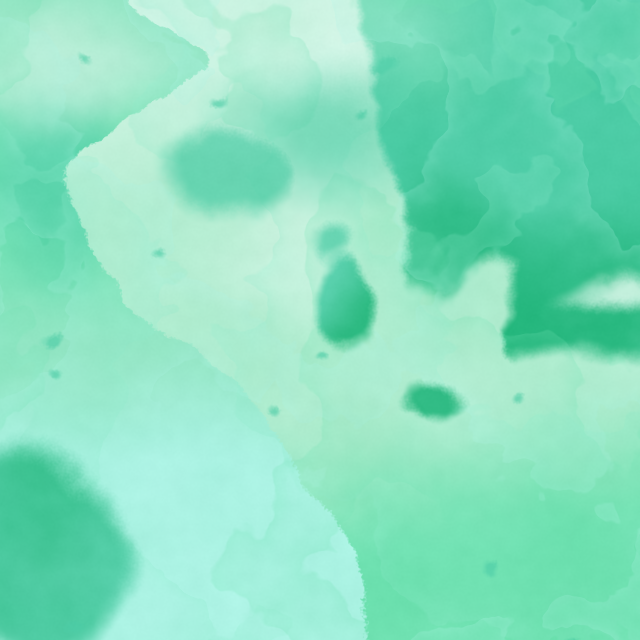
Write a WebGL 1 fragment shader that draws this background.

```glsl
precision highp float;
uniform vec2 u_resolution;

const vec3 MIST = vec3(0.83, 0.96, 0.90);
const vec3 AQUA = vec3(0.67, 0.95, 0.89);
const vec3 PALE = vec3(0.69, 0.925, 0.81);
const vec3 MINT = vec3(0.58, 0.90, 0.77);
const vec3 SPRING = vec3(0.43, 0.88, 0.69);
const vec3 TEAL = vec3(0.30, 0.80, 0.65);
const vec3 EMERALD = vec3(0.13, 0.71, 0.48);

vec2 hash2(vec2 cell) {
  vec2 q = vec2(dot(cell, vec2(127.1, 311.7)), dot(cell, vec2(269.5, 183.3)));
  return fract(sin(q) * 43758.55);
}

float gradientAt(vec2 cell, vec2 corner, vec2 f) {
  return dot(hash2(cell + corner) * 2.0 - 1.0, f - corner);
}

float gradientNoise(vec2 p) {
  vec2 cell = floor(p);
  vec2 f = p - cell;
  vec2 u = f * f * f * (f * (f * 6.0 - 15.0) + 10.0);
  float low = mix(gradientAt(cell, vec2(0.0), f), gradientAt(cell, vec2(1.0, 0.0), f), u.x);
  float high = mix(gradientAt(cell, vec2(0.0, 1.0), f), gradientAt(cell, vec2(1.0), f), u.x);
  return mix(low, high, u.y);
}

float fbm(vec2 p) {
  float sum = 0.0;
  float amplitude = 0.6;
  for (int i = 0; i < 5; i++) {
    sum += amplitude * gradientNoise(p);
    p = mat2(0.8, 0.6, -0.6, 0.8) * p * 2.03 + 3.7;
    amplitude *= 0.48;
  }
  return sum;
}

// Coverage of an elliptical stain with a soft rim, measured in canvas units
float blot(vec2 p, vec2 center, vec2 radius, float softness) {
  float d = (length((p - center) / radius) - 1.0) * min(radius.x, radius.y);
  return 1.0 - smoothstep(-softness, softness, d);
}

// Thin wash: crisp on one side, dissolving on the other
float tideLine(float n, float reach) {
  return smoothstep(0.0, 0.012, n) * exp(-max(n, 0.0) / reach);
}

// Horizontal position of the border of the left wash
float leftBorder(float y) {
  return 0.56 - 0.46 * smoothstep(0.1, 0.72, y)
    + 0.22 * smoothstep(0.72, 0.92, y) - 0.10 * smoothstep(0.92, 1.0, y);
}

vec3 centerWash(vec2 p) {
  vec3 color = mix(SPRING, PALE, smoothstep(0.13, 0.37, p.y + 0.12 * (0.65 - p.x)));
  color = mix(color, MIST, 0.9 * smoothstep(0.62, 0.92, p.y));
  return mix(color, MIST, 0.7 * blot(p, vec2(0.44, 0.65), vec2(0.09, 0.12), 0.08));
}

vec3 leftWash(vec2 p) {
  vec3 color = mix(AQUA, MINT, smoothstep(0.25, 0.46, p.y));
  color = mix(color, SPRING, smoothstep(0.44, 0.66, p.y));
  color = mix(color, MINT, smoothstep(0.74, 0.9, p.y));
  color = mix(color, TEAL, 0.7 * blot(p, vec2(0.08, 0.72), vec2(0.10, 0.13), 0.07));
  return mix(color, MIST, 0.6 * blot(p, vec2(0.09, 0.89), vec2(0.13, 0.07), 0.06));
}

// Deep wash in the upper right, pooling pigment along its lower rim
float rightCoverage(vec2 p) {
  float side = p.x - 0.57 - 0.26 * max(0.86 - p.y, 0.0);
  float floorLine = mix(0.57, 0.45, smoothstep(0.75, 0.81, p.x));
  float cover = smoothstep(-0.006, 0.012, side) * smoothstep(-0.018, 0.022, p.y - floorLine);
  return cover * (1.0 - blot(p, vec2(0.755, 0.54), vec2(0.045, 0.05), 0.014));
}

vec3 rightWash(vec2 p) {
  vec3 color = mix(EMERALD, TEAL, smoothstep(0.50, 0.74, p.y));
  color = mix(color, EMERALD, 0.6 * blot(p, vec2(0.68, 0.63), vec2(0.08, 0.10), 0.06));
  return mix(color, MINT, 0.65 * blot(p, vec2(0.60, 1.0), vec2(0.13, 0.12), 0.12));
}

// Small scattered drops, at most one in each grid cell
float droplets(vec2 p, float scale) {
  float cover = 0.0;
  vec2 home = floor(p * scale);
  for (int j = -1; j <= 1; j++) {
    for (int i = -1; i <= 1; i++) {
      vec2 cell = home + vec2(float(i), float(j));
      vec2 seed = hash2(cell + 5.3);
      float size = mix(0.004, 0.014, seed.x) * step(0.8, seed.y);
      vec2 center = (cell + hash2(cell + 21.0)) / scale;
      cover = max(cover, blot(p, center, vec2(1.4, 1.0) * size + 0.0001, 0.005) * step(0.001, size));
    }
  }
  return cover;
}

void main() {
  vec2 uv = gl_FragCoord.xy / u_resolution;
  vec2 drift = vec2(fbm(uv * 5.0 + 2.3), fbm(uv * 5.0 + 17.9));
  vec2 p = uv + 0.09 * drift;
  float speckle = gradientNoise(uv * 230.0);

  // Broad washes
  vec3 color = centerWash(p);
  float leftEdge = leftBorder(p.y) - p.x + 0.007 * speckle;
  color = mix(color, leftWash(p), smoothstep(-0.003, 0.004, leftEdge));
  color = mix(color, rightWash(p), rightCoverage(p + 0.003 * speckle));

  // Overlapping translucent layers
  for (int i = 0; i < 3; i++) {
    float layer = float(i);
    float n = fbm(p * (2.2 + 0.5 * layer) + 11.0 * layer + 4.0);
    vec3 tint = mix(SPRING, AQUA, 0.5 * layer);
    color = mix(color, tint, 0.26 * tideLine(n, 0.09));
  }

  // Diffuse stains with pigment gathering toward the lower right
  vec2 q = p + 0.003 * speckle;
  float veil = blot(q, vec2(0.36, 0.73), vec2(0.09, 0.065), 0.022);
  veil = max(veil, 0.8 * blot(q, vec2(0.50, 0.79), vec2(0.12, 0.09), 0.07));
  veil = max(veil, blot(q, vec2(0.51, 0.61), vec2(0.03, 0.024), 0.014));
  color = mix(color, TEAL, 0.75 * veil);
  float pool = blot(q, vec2(0.535, 0.52), vec2(0.06, 0.064), 0.012);
  pool = max(pool, blot(q, vec2(0.67, 0.375), vec2(0.04, 0.03), 0.012));
  color = mix(color, mix(TEAL, EMERALD, smoothstep(0.0, 0.14, q.x - q.y + 0.06)), 0.92 * pool);
  float corner = blot(q, vec2(0.05, 0.14), vec2(0.14, 0.16), 0.025);
  color = mix(color, mix(TEAL, EMERALD, 0.4 + drift.x), 0.85 * corner);
  color = mix(color, MIST, 0.9 * blot(q, vec2(0.97, 0.55), vec2(0.06, 0.02), 0.016));
  color = mix(color, TEAL, 0.65 * droplets(q, 9.0));

  // Uneven pigment and paper tooth
  color += 0.07 * fbm(uv * vec2(5.0, 8.0) + 31.0) * vec3(1.0, 0.4, 0.8);
  color += 0.022 * fbm(uv * 34.0) + 0.008 * speckle;
  gl_FragColor = vec4(clamp(color, 0.0, 1.0), 1.0);
}
```
